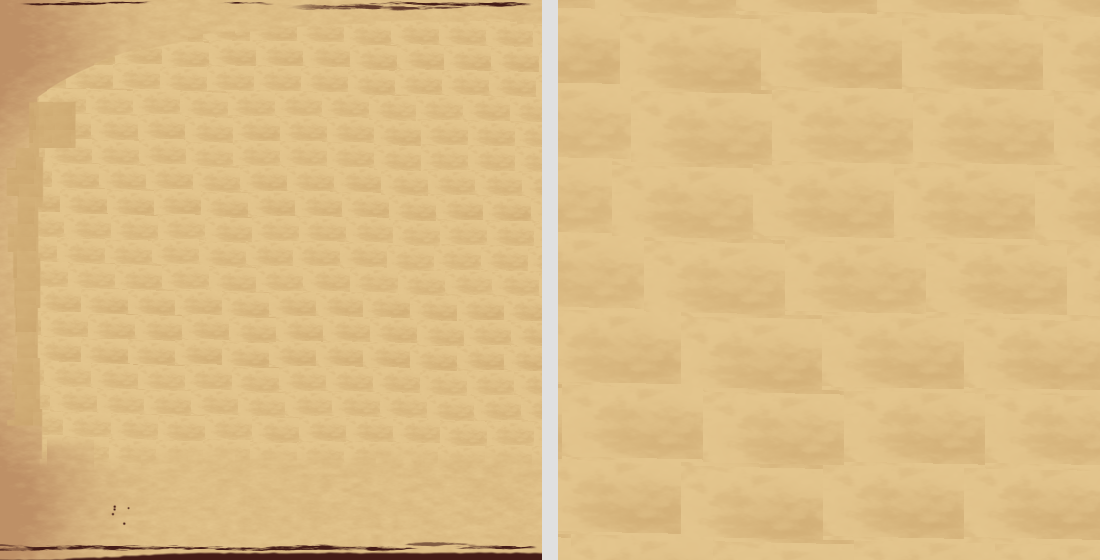
Left, the full canvas; right, a detail of the centre.
Reproduce this texture procedurally as a Shadertoy shader.

```glsl
#define PAPER vec3(0.890, 0.772, 0.553)
#define SHADE vec3(0.800, 0.655, 0.435)
#define STAIN vec3(0.745, 0.565, 0.400)
#define INK vec3(0.27, 0.11, 0.09)
#define PATCH_SIZE vec2(0.084, 0.0445)
#define STRIP_SIZE vec2(0.034, 0.024)
#define ROW_SLOPE 0.022

float hash(vec2 p) {
    vec3 q = fract(p.xyx * vec3(0.1031, 0.1030, 0.0973));
    q += dot(q, q.yzx + 33.33);
    return fract((q.x + q.y) * q.z);
}

float noise(vec2 p) {
    vec2 i = floor(p), f = fract(p);
    f = f * f * (3.0 - 2.0 * f);
    return mix(mix(hash(i), hash(i + vec2(1, 0)), f.x),
               mix(hash(i + vec2(0, 1)), hash(i + vec2(1, 1)), f.x), f.y);
}

float fbm(vec2 p) {
    float sum = 0.0, amp = 0.5;
    for (int i = 0; i < 4; i++) {
        sum += amp * noise(p);
        p = p * 2.03 + 17.3;
        amp *= 0.5;
    }
    return sum / 0.9375;
}

// Repeated paper clone: every cell reuses nearly the same mottling
float patchShade(vec2 p) {
    vec2 q = vec2(p.x, p.y + ROW_SLOPE * p.x) / PATCH_SIZE;
    float row = floor(q.y);
    q.x += 0.35 * hash(vec2(row, 3.0)) + 0.12 * row;
    float col = floor(q.x);
    q.y += 0.16 * (hash(vec2(col, 8.0)) - 0.5);
    vec2 cell = vec2(col, floor(q.y));
    vec2 uv = fract(q);
    float rowForce = smoothstep(0.45, 0.95, hash(vec2(cell.y, 21.0)));
    float force = 0.35 * hash(cell + 5.0) + 0.65 * rowForce;
    vec2 grain = uv * PATCH_SIZE * vec2(75.0, 150.0) + 0.4 * hash(cell);
    float mottle = smoothstep(0.42, 0.72, fbm(grain + 40.0));
    vec2 d = (uv - vec2(0.68, 0.36)) / vec2(0.42, 0.36);
    float blotch = exp(-dot(d, d)) * (0.25 + 0.75 * fbm(grain * 1.6 + 9.0));
    float corner = smoothstep(0.1, 1.0, uv.x) * smoothstep(0.8, 0.0, uv.y);
    return 0.24 * mottle + 0.42 * blotch + 0.34 * corner * force;
}

// Narrow overlapping cells along the left side
float stripShade(vec2 p) {
    vec2 q = p / STRIP_SIZE;
    q.x += 0.3 * hash(vec2(floor(q.y), 12.0));
    vec2 uv = fract(q);
    return 0.72 + 0.2 * hash(floor(q)) + 0.18 * uv.x * (1.0 - uv.y)
         + 0.25 * (fbm(p * vec2(70.0, 110.0)) - 0.5);
}

// Broken horizontal brush stroke around a given height
float stroke(vec2 p, float height, float seed, float px) {
    float gate = noise(vec2(p.x * 9.0, seed)) - 0.42;
    float ragged = fbm(vec2(p.x * 45.0, p.y * 420.0 + seed));
    float wobble = 0.004 * (noise(vec2(p.x * 14.0, seed + 5.0)) - 0.5);
    float width = 0.0065 * gate + 0.005 * (ragged - 0.5);
    float d = abs(p.y - height - wobble) - width;
    return smoothstep(px, -px, d) * smoothstep(0.0, 0.12, gate)
         * (0.5 + 0.5 * smoothstep(0.3, 0.6, ragged));
}

void mainImage(out vec4 fragColor, in vec2 fragCoord) {
    vec2 p = fragCoord / iResolution.y;
    float px = 1.0 / iResolution.y;

    // Plain fibrous paper
    float fibre = fbm(p * vec2(55.0, 120.0));
    float fine = noise(p * vec2(220.0, 300.0));
    float plain = 0.25 + 0.55 * (fibre - 0.5) + 0.08 * (fine - 0.5);

    // Stepped border of the cloned area
    float step1 = floor(p.x / 0.084);
    float top = 0.968 - 0.19 * exp(-p.x * 5.5) - 0.015 * hash(vec2(step1, 2.0));
    float low = 0.17 + 0.04 * hash(vec2(step1, 6.0));
    float left = 0.066 + 0.012 * hash(vec2(floor(p.y / 0.09), 4.0));
    float inside = smoothstep(-px, px, p.x - left)
                 * smoothstep(-px, px, top - p.y)
                 * smoothstep(-0.02, 0.02, p.y - low);
    float shade = mix(plain, patchShade(p) + 0.06 * (fine - 0.5), inside);
    vec3 color = mix(PAPER, SHADE, clamp(shade, 0.0, 1.0));

    // Brown stains fading out of both left corners
    float upper = exp(-pow(length((p - vec2(0.0, 0.93)) / vec2(0.17, 0.16)), 2.0));
    float lower = exp(-pow(length((p - vec2(0.0, 0.08)) / vec2(0.14, 0.17)), 2.0));
    float edge = 0.3 * exp(-p.x / 0.05);
    float stain = (max(upper, lower) + edge) * (0.75 + 0.5 * fibre);
    color = mix(color, STAIN, clamp(stain, 0.0, 1.0) * (1.0 - inside));

    // Left strip, with a wider step at its upper end
    float stripRight = p.y > 0.735 ? 0.135 : left;
    float stripLeft = p.y > 0.735 ? 0.052 : 0.012 + 0.02 * hash(vec2(floor(p.y / 0.05), 1.0));
    float strip = smoothstep(-px, px, stripRight - p.x)
                * smoothstep(-px, px, p.x - stripLeft)
                * smoothstep(-px, px, 0.818 - p.y) * smoothstep(-px, px, p.y - 0.24);
    color = mix(color, mix(PAPER, SHADE, stripShade(p)), 0.85 * strip);

    // Ink strokes near the top and bottom
    float ink = stroke(p, 0.994, 3.0, px);
    ink = max(ink, 0.8 * stroke(p, 0.987, 31.0, px) * smoothstep(0.5, 0.6, p.x));
    ink = max(ink, stroke(p, 0.021, 57.0, px));
    ink = max(ink, 0.6 * stroke(p, 0.027, 83.0, px));

    // A few specks in the lower left
    for (float i = 0.0; i < 5.0; i++) {
        vec2 at = vec2(0.19 + 0.05 * hash(vec2(i, 7.0)), 0.06 + 0.04 * hash(vec2(i, 9.0)));
        float radius = 0.001 + 0.001 * hash(vec2(i, 11.0));
        ink = max(ink, smoothstep(px, -px, length(p - at) - radius));
    }

    // Dark base line tapering to the left
    float base = 0.0125 * smoothstep(0.03, 0.4, p.x) + 0.002 * (noise(vec2(p.x * 90.0, 2.0)) - 0.5);
    ink = max(ink, smoothstep(1.5 * px, -1.5 * px, p.y - base));
    fragColor = vec4(mix(color, INK, ink), 1.0);
}
```
